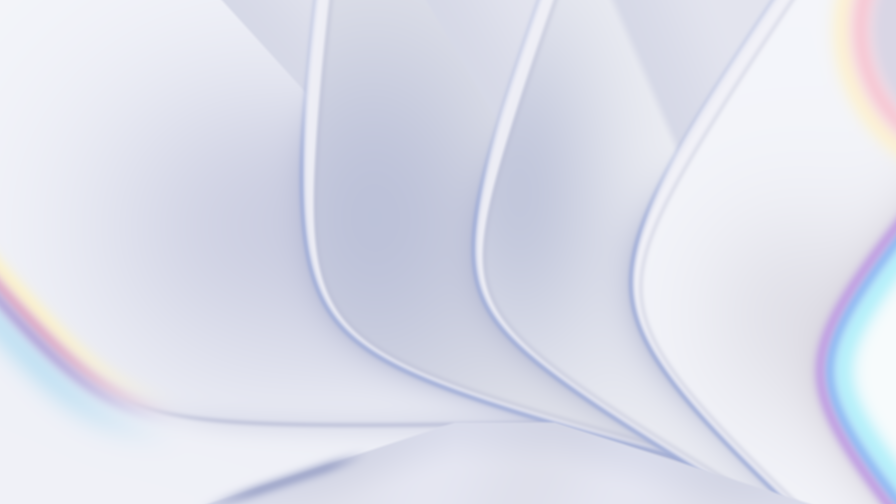
Write a Shadertoy shader that draws this background.

```glsl
// Pale overlapping petals with raised rims, soft shadows and prismatic edges.
// Every curved edge is a hyperbola with a gradient-normalised signed distance;
// the petals are layered from left to right, then the floor and colour fringes.

// Signed distance to a bend: pivot, (mean, half difference) of its end slopes,
// and roundness k, whose sign picks the branch.
float bend(float along, float across, vec2 pivot, vec2 slope, float k) {
    float t = along - pivot.x;
    float arc = sign(k) * sqrt(slope.y * slope.y * t * t + k * k);
    float gradient = slope.x + slope.y * slope.y * t / arc;
    return (across - pivot.y - slope.x * t - arc) / sqrt(1.0 + gradient * gradient);
}

float bump(float d, float width) {
    return exp(-d * d / (width * width));
}

float hollow(vec2 p, vec2 centre, vec2 radius) {
    vec2 q = (p - centre) / radius;
    return exp(-dot(q, q));
}

// Antialiased step with a minimum softness
float edge(float d, float soft) {
    float w = max(soft, 0.7 / iResolution.y);
    return smoothstep(-w, w, d);
}

void mainImage(out vec4 fragColor, in vec2 fragCoord) {
    // Height is one unit; y runs downwards
    vec2 p = vec2(fragCoord.x, iResolution.y - fragCoord.y) / iResolution.y;

    vec3 white = vec3(0.955, 0.96, 0.98);
    vec3 shade = vec3(0.66, 0.68, 0.80);

    // Leftmost petal
    vec3 col = mix(white, vec3(0.81, 0.82, 0.89), hollow(p, vec2(0.52, 0.45), vec2(0.36, 0.33)));

    // Lower left sheet and its sweeping edge
    float sweep = bend(p.x, p.y, vec2(0.208, 0.875), vec2(0.61, 0.64), -0.104);
    float thin = smoothstep(0.2, 0.48, p.x);
    col = mix(col, vec3(0.94, 0.945, 0.97), edge(sweep, mix(0.02, 0.003, thin)));
    col = mix(col, shade, 0.75 * thin * bump(sweep, 0.006));
    col = mix(col, vec3(0.84, 0.85, 0.91), 0.5 * thin * bump(sweep, 0.03));

    // Rim curves: pivot and end slopes, then roundness
    vec4 rims[3] = vec4[3](vec4(0.729, 0.502, 2.05, 2.2),
                           vec4(0.630, 0.825, 0.685, 1.065),
                           vec4(0.613, 1.080, 0.215, 0.935));
    vec3 roundness = vec3(0.301, 0.162, 0.185);
    // Upper folds: offset, slope, height where they meet the rim
    vec3 folds[3] = vec3[3](vec3(0.44, 0.907, 0.17), vec3(0.845, 0.59, 0.25), vec3(1.215, 0.436, 0.31));
    // Hollow of the petal right of each rim: centre and radius
    vec4 hollows[3] = vec4[3](vec4(0.74, 0.43, 0.29, 0.42),
                              vec4(1.03, 0.38, 0.19, 0.36),
                              vec4(1.57, 0.62, 0.20, 0.22));
    vec3 depths[3] = vec3[3](vec3(0.74, 0.76, 0.85), vec3(0.76, 0.78, 0.86), vec3(0.89, 0.89, 0.92));

    for (int i = 0; i < 3; i++) {
        vec4 rim = rims[i];
        vec3 fold = folds[i];
        float d = bend(p.y, p.x, rim.xy, rim.zw, roundness[i]);

        // Backdrop seen beyond the fold
        float f = (p.x - fold.x - fold.y * p.y) / sqrt(1.0 + fold.y * fold.y);
        vec3 backdrop = mix(vec3(0.84, 0.85, 0.905), vec3(0.89, 0.895, 0.935), smoothstep(0.0, 0.2, f));
        col = mix(col, backdrop, edge(f, i == 2 ? 0.012 : 0.004));

        // Shadow thrown to the left of the rim
        float below = smoothstep(fold.z - 0.04, fold.z + 0.2, p.y);
        float shadow = 0.55 * exp(min(d, 0.0) / 0.024) + 0.2 * exp(min(d, 0.0) / 0.08);
        col = mix(col, shade, shadow * below * (1.0 - 0.35 * smoothstep(0.7, 0.9, p.y)));

        // Next petal, then its bright rim and cool outline
        vec4 h = hollows[i];
        vec3 petal = mix(white - 0.025 * float(2 - i), depths[i], hollow(p, h.xy, h.zw));
        col = mix(col, petal, edge(d, 0.004));
        float width = mix(0.014, 0.005, smoothstep(0.2, 0.78, p.y));
        float body = edge(d + width, 0.004) * edge(width - d, 0.005);
        col = mix(col, vec3(0.945, 0.945, 0.97), 0.9 * body);
        col = mix(col, vec3(0.60, 0.66, 0.84), (0.25 + 0.45 * below) * bump(d + width, 0.006));
        col = mix(col, vec3(0.72, 0.73, 0.82), 0.3 * bump(d - width - 0.004, 0.006));
    }

    // Floor under the petals, with faint facets and a dark crescent
    float top = max(0.838, max(0.838 - 0.33 * (p.x - 0.903), 0.845 + 0.32 * (p.x - 1.123)));
    float depth = p.y - top;
    vec3 ground = mix(vec3(0.84, 0.85, 0.91), vec3(0.885, 0.89, 0.935), smoothstep(0.0, 0.1, depth));
    ground += 0.012 * sin(16.0 * p.x + 7.0 * p.y);
    col = mix(col, ground, edge(depth, 0.004));
    float crescent = smoothstep(0.38, 0.52, p.x) * (1.0 - smoothstep(0.64, 0.74, p.x));
    col = mix(col, vec3(0.62, 0.65, 0.79), 0.85 * crescent * bump(depth - 0.006, 0.014));

    // Prismatic fringe of the left sweep
    float fringe = 1.0 - smoothstep(0.05, 0.38, p.x);
    col = mix(col, vec3(0.99, 0.95, 0.78), 0.8 * fringe * bump(sweep + 0.03, 0.02));
    col = mix(col, vec3(0.72, 0.87, 0.95), 0.75 * fringe * bump(sweep - 0.045, 0.035));
    col = mix(col, vec3(0.88, 0.65, 0.76), 0.8 * fringe * bump(sweep + 0.006, 0.015));
    col = mix(col, vec3(0.68, 0.62, 0.84), 0.75 * fringe * bump(sweep - 0.013, 0.014));

    // Glowing disc on the right: shadow, violet, blue, cyan, white
    float disc = bend(p.y, p.x, vec2(0.736, 1.484), vec2(0.0, 0.9), 0.1435);
    col = mix(col, vec3(0.80, 0.78, 0.82), 0.6 * exp(min(disc, 0.0) / 0.045));
    col = mix(col, vec3(0.97, 0.985, 0.99), edge(disc - 0.02, 0.025));
    col = mix(col, vec3(0.70, 0.94, 0.98), 0.9 * bump(disc - 0.045, 0.027));
    col = mix(col, vec3(0.54, 0.73, 0.96), 0.85 * bump(disc - 0.018, 0.015));
    col = mix(col, vec3(0.76, 0.62, 0.89), 0.85 * bump(disc, 0.013));

    // Warm arc in the upper right corner
    float arc = length(p - vec2(1.968, 0.058)) - 0.26;
    col = mix(col, vec3(0.85, 0.84, 0.90), edge(-arc - 0.015, 0.03));
    col = mix(col, vec3(0.99, 0.95, 0.82), 0.85 * bump(arc - 0.037, 0.024));
    col = mix(col, vec3(0.97, 0.77, 0.82), 0.85 * bump(arc, 0.024));

    fragColor = vec4(col, 1.0);
}
```
